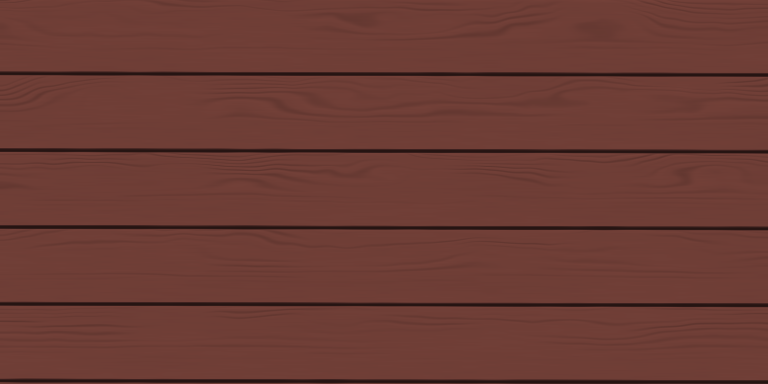
This texture is drawn by a WebGL 2 fragment shader. Its source:

```glsl
#version 300 es
precision highp float;
// Painted lap siding: five horizontal boards parted by thin dark seams.
// Embossed wood grain is drawn as contour lines of a noise-warped height,
// reseeded for every board and fading toward its smooth lower edge.

#define BOARDS 5.0
#define SEAM_HALF 0.026
#define CORE_HALF 0.015
#define GRAIN_LINES 15.0
#define GRAIN_DEPTH 0.095
#define GRAIN_SHINE 0.028
#define PAINT vec3(0.435, 0.243, 0.212)
#define SEAM_EDGE vec3(0.24, 0.13, 0.12)
#define SEAM_CORE vec3(0.145, 0.08, 0.07)

uniform vec2 u_resolution;
out vec4 fragColor;

float hash(vec2 p) {
    vec3 q = fract(vec3(p.xyx) * 0.1031);
    q += dot(q, q.yzx + 33.33);
    return fract((q.x + q.y) * q.z);
}

float noise(vec2 p) {
    vec2 cell = floor(p), f = fract(p);
    f = f * f * (3.0 - 2.0 * f);
    float low = mix(hash(cell), hash(cell + vec2(1, 0)), f.x);
    float high = mix(hash(cell + vec2(0, 1)), hash(cell + vec2(1, 1)), f.x);
    return mix(low, high, f.y);
}

// Soft periodic line of the given half width, centred on integer phases
float contour(float phase, float halfWidth) {
    float d = abs(fract(phase + 0.5) - 0.5);
    return 1.0 - smoothstep(0.0, halfWidth, d);
}

// Signed grain shade: grooves darken, their lower lips catch light
float grain(float x, float depth, float board) {
    vec2 seed = vec2(board * 37.0 + 11.0, board * 19.0 + 5.0);
    float wavy = mix(0.55, 1.0, smoothstep(0.5, 2.0, board));
    float warp = noise(vec2(x * 3.2, depth * 2.2) + seed) * 1.5
               + noise(vec2(x * 8.0, depth * 4.5) + seed) * 0.6
               + noise(vec2(x * 21.0, depth * 8.0) + seed) * 0.16;
    float bend = mix(3.2, 0.9, smoothstep(0.2, 0.6, depth)) * wavy;
    float phase = depth * GRAIN_LINES + warp * bend;

    // Broken strokes, strongest in the upper part of the board
    float stroke = smoothstep(0.25, 0.8, noise(vec2(x * 4.5, phase * 0.8) + seed));
    float patches = mix(0.4, 1.0, noise(vec2(x * 2.0, depth * 4.0) + seed + 71.0));
    float extent = 0.78 + 0.14 * hash(seed);
    float fade = (1.0 - smoothstep(0.45, extent, depth)) * smoothstep(0.0, 0.06, depth);
    float strength = stroke * patches * fade * mix(0.75, 1.1, hash(seed + 3.0));

    float groove = contour(phase, 0.34);
    float lip = contour(phase - 0.36, 0.3);
    return strength * (lip * GRAIN_SHINE - groove * GRAIN_DEPTH * 1.5);
}

void main() {
    vec2 uv = gl_FragCoord.xy / u_resolution;
    float x = uv.x * u_resolution.x / u_resolution.y;
    float pixel = BOARDS / u_resolution.y;

    // Board coordinates, with seams that lean slightly to the right
    float rise = uv.y * BOARDS - mix(0.045, 0.025, uv.x);
    float board = floor(rise);
    float depth = 1.0 - fract(rise);

    // Paint with faint blotches, fine fibres and embossed grain
    float blotch = noise(vec2(x * 3.0, rise * 4.0)) - 0.5;
    float fibre = noise(vec2(x * 18.0, rise * 55.0)) - 0.5;
    float shade = 1.0 + 0.018 * blotch + 0.022 * fibre;
    shade += grain(x, depth, board);

    // Light on the upper edge just below each seam
    shade += 0.035 * (1.0 - smoothstep(0.02, 0.07, depth));
    vec3 color = PAINT * shade;

    // Seam with soft edges, a lowered core and small chips along its length
    float nearest = floor(rise + 0.5);
    float offset = rise - nearest;
    float chip = 0.004 * (noise(vec2(x * 14.0, nearest * 7.0)) - 0.5);
    float soft = 0.5 * pixel;
    float edge = abs(offset) - SEAM_HALF - chip;
    float core = abs(offset + 0.003) - CORE_HALF - chip;
    color = mix(color, SEAM_EDGE, 1.0 - smoothstep(-soft, soft, edge));
    color = mix(color, SEAM_CORE, 1.0 - smoothstep(-soft, soft, core));

    fragColor = vec4(color, 1.0);
}
```
